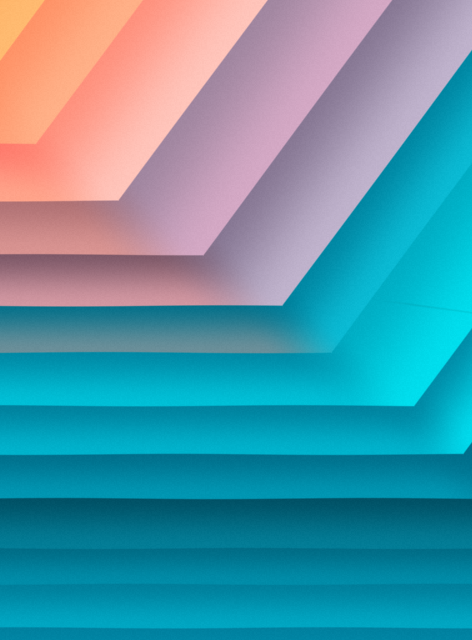
Reproduce this background procedurally as a Shadertoy shader.

```glsl
// Stacked sheets of folded paper, fading from orange through mauve to teal.
#define LAYERS 13
#define SLANT 0.742        // run per rise of the diagonal edges
#define FOLD_START -0.09   // where the lower strip turns into the diagonal one
#define FOLD_END 0.06
#define SHADE_BIAS -0.12   // start of the shadow falloff
#define WAVE 0.0009        // unevenness of the cut edges
#define GRAIN 0.016

// Lower right corner of each sheet, y measured downwards
const vec2 CORNER[LAYERS] = vec2[LAYERS](
    vec2(-.031, .137), vec2(.056, .225), vec2(.185, .314), vec2(.318, .398),
    vec2(.441, .478), vec2(.518, .551), vec2(.647, .634), vec2(.724, .710),
    vec2(.85, .779), vec2(1.1, .857), vec2(1.2, .913), vec2(1.3, .981),
    vec2(1.4, 1.05));

// Lower strips: colour in shadow and at the lit edge
const vec3 LOW_SHADE[LAYERS] = vec3[LAYERS](
    vec3(1., .68, .36), vec3(1., .55, .38), vec3(1., .46, .41), vec3(.68, .44, .45),
    vec3(.48, .34, .40), vec3(.01, .44, .54), vec3(0., .53, .64), vec3(0., .50, .61),
    vec3(0., .43, .54), vec3(0., .31, .39), vec3(0., .42, .52), vec3(0., .49, .60),
    vec3(0., .50, .62));
const vec3 LOW_LIT[LAYERS] = vec3[LAYERS](
    vec3(1., .72, .42), vec3(1., .62, .46), vec3(1., .64, .54), vec3(.85, .58, .57),
    vec3(.82, .59, .63), vec3(.42, .56, .60), vec3(0., .75, .84), vec3(0., .70, .80),
    vec3(0., .59, .70), vec3(.01, .49, .59), vec3(0., .55, .66), vec3(0., .65, .76),
    vec3(0., .58, .70));

// Diagonal strips: colour in shadow and at the lit edge
const vec3 DIAG_SHADE[9] = vec3[9](
    vec3(1., .66, .36), vec3(1., .57, .40), vec3(1., .56, .48),
    vec3(.62, .52, .62), vec3(.52, .46, .57), vec3(0., .52, .63),
    vec3(0., .67, .76), vec3(0., .54, .65), vec3(0., .43, .54));
const vec3 DIAG_LIT[9] = vec3[9](
    vec3(1., .73, .44), vec3(1., .69, .53), vec3(1., .77, .73),
    vec3(.83, .66, .77), vec3(.75, .70, .80), vec3(.04, .73, .83),
    vec3(0., .87, .93), vec3(0., .86, .93), vec3(0., .55, .67));

float hash(vec2 p) {
    p = fract(p * vec2(.1031, .1137));
    p += dot(p, p.yx + 33.33);
    return fract((p.x + p.y) * p.x * 91.7);
}

// Horizontal offset from the diagonal edge, vertical offset from the lower edge
vec2 edgeOffsets(vec2 p, vec2 corner) {
    vec2 q = p - corner;
    return vec2(q.x + SLANT * q.y, q.y);
}

// Signed distance to a sheet, negative inside
float sheetDistance(vec2 p, vec2 corner) {
    vec2 e = edgeOffsets(p, corner);
    return max(e.x / length(vec2(1., SLANT)), e.y);
}

vec3 sheetColor(vec2 p, int i) {
    vec2 inner = i > 0 ? CORNER[i - 1] : vec2(-.13, .05);
    vec2 fromInner = edgeOffsets(p, inner);
    vec2 stripWidth = fromInner - edgeOffsets(p, CORNER[i]);
    vec2 light = smoothstep(SHADE_BIAS, 1., fromInner / stripWidth);

    int d = min(i, 8);
    vec3 low = mix(LOW_SHADE[i], LOW_LIT[i], light.y);
    vec3 diagonal = mix(DIAG_SHADE[d], DIAG_LIT[d], light.x);
    float fold = p.x - inner.x - .8 * (p.y - inner.y);
    return mix(low, diagonal, smoothstep(FOLD_START, FOLD_END, fold));
}

void mainImage(out vec4 fragColor, in vec2 fragCoord) {
    vec2 p = fragCoord / iResolution.y;
    p.y = 1. - p.y;
    float pixel = 1. / iResolution.y;

    // Lay the sheets from the back to the front
    vec3 color = sheetColor(p, LAYERS - 1);
    for (int i = LAYERS - 2; i >= 0; i--) {
        float phase = float(i) * 2.4;
        vec2 cut = p + vec2(0., WAVE * sin(p.x * 13. + phase));
        float cover = smoothstep(pixel, -pixel, sheetDistance(cut, CORNER[i]));
        vec3 sheet = sheetColor(p, i);

        // Faint crease across the bright sheet
        if (i == 6) {
            float crease = abs(p.y - .469 - .135 * (p.x - .592));
            sheet *= 1. - .06 * smoothstep(.003, 0., crease) * smoothstep(.58, .66, p.x);
        }
        color = mix(color, sheet, cover);
    }

    // Paper grain
    color += GRAIN * (hash(floor(p * 512.)) - .5);
    fragColor = vec4(clamp(color, 0., 1.), 1.);
}
```
